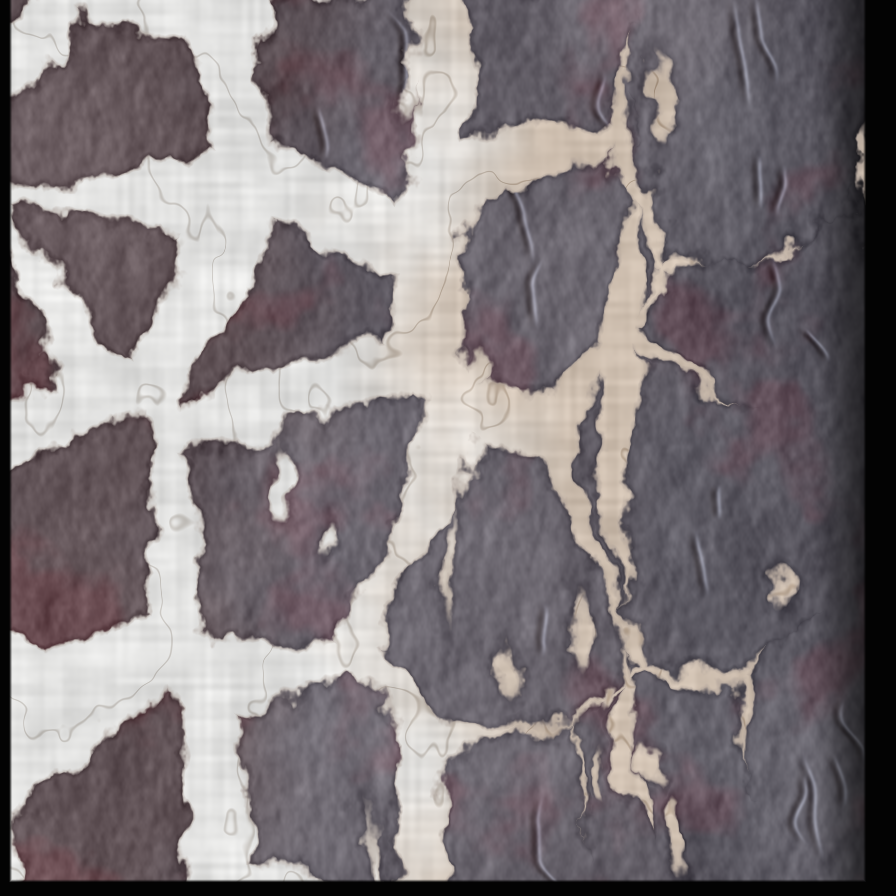
Reproduce this texture procedurally as a Shadertoy shader.

```glsl
float hash(vec2 p) {
    vec3 q = fract(p.xyx * 0.1031);
    q += dot(q, q.yzx + 33.33);
    return fract((q.x + q.y) * q.z);
}

vec2 hash2(vec2 p) {
    return vec2(hash(p), hash(p + 57.0));
}

float noise(vec2 p) {
    vec2 i = floor(p), f = fract(p);
    f = f * f * (3.0 - 2.0 * f);
    float low = mix(hash(i), hash(i + vec2(1, 0)), f.x);
    float high = mix(hash(i + vec2(0, 1)), hash(i + vec2(1, 1)), f.x);
    return mix(low, high, f.y);
}

float fbm(vec2 p) {
    float sum = 0.0, amp = 0.533;
    for (int i = 0; i < 4; i++) {
        sum += amp * noise(p);
        p = p * 2.03 + 17.0;
        amp *= 0.5;
    }
    return sum;
}

vec2 noise2(vec2 p) {
    return vec2(fbm(p), fbm(p + 31.0)) - 0.5;
}

// Distance to the nearest border of a jittered cell network
float cellEdge(vec2 q) {
    vec2 id = floor(q), f = fract(q), nearest = vec2(0.0);
    float best = 9.0, edge = 9.0;
    for (int y = -2; y <= 2; y++)
    for (int x = -2; x <= 2; x++) {
        vec2 g = vec2(x, y);
        vec2 r = g + 0.5 + 0.72 * (hash2(id + g + 20.0) - 0.5) - f;
        if (dot(r, r) < best) { best = dot(r, r); nearest = r; }
    }
    for (int y = -2; y <= 2; y++)
    for (int x = -2; x <= 2; x++) {
        vec2 g = vec2(x, y);
        vec2 r = g + 0.5 + 0.72 * (hash2(id + g + 20.0) - 0.5) - f;
        vec2 gap = r - nearest;
        if (dot(gap, gap) > 0.0001)
            edge = min(edge, dot(0.5 * (nearest + r), normalize(gap)));
    }
    return edge;
}

// Tapered upright chips, denser towards the right
float chips(vec2 p) {
    float d = 1.0;
    for (int i = 0; i < 18; i++) {
        vec2 at = hash2(vec2(i, 4)), size = hash2(vec2(i, 9));
        vec2 r = p - vec2(1.0 - 0.9 * at.x * at.x, at.y);
        vec2 extent = mix(vec2(0.006, 0.014), vec2(0.015, 0.06), size);
        d = min(d, (length(r / extent) - 1.0) * extent.x);
    }
    return d;
}

// Negative where the paint has peeled off
float peel(vec2 p) {
    vec2 w = p + 0.09 * noise2(p * 7.0) + 0.032 * noise2(p * vec2(42.0, 34.0));
    float halfWidth = mix(0.037, -0.009, smoothstep(0.25, 0.8, p.x));
    halfWidth += 0.08 * (fbm(p * 4.0 + 9.0) - 0.5);
    float network = cellEdge(w * vec2(4.3, 3.8)) / 4.05 - halfWidth;
    float seamX = 0.71 + 0.03 * (noise(vec2(w.y * 5.0, 3.0)) - 0.5);
    float seam = abs(w.x - seamX) - 0.05 * (noise(vec2(w.y * 6.0, 8.0)) - 0.5);
    return min(min(network, seam), chips(w));
}

// Curled paint ridges: a lit crest beside a shadow
float ridges(vec2 p) {
    float light = 0.0;
    for (int i = 0; i < 20; i++) {
        vec2 r = p - mix(vec2(0.25, 0.0), vec2(0.95, 1.0), hash2(vec2(i, 15)));
        float reach = mix(0.02, 0.07, hash(vec2(i, 23)));
        r.x += 0.025 * (noise(vec2(p.y * 25.0, i)) - 0.5) + 0.12 * r.y;
        float crest = exp(-pow(abs(r.x) / 0.0025, 2.0));
        float shade = exp(-pow(abs(r.x + 0.006) / 0.004, 2.0));
        light += (0.2 * crest - 0.13 * shade) * smoothstep(reach, reach * 0.4, abs(r.y));
    }
    return light;
}

vec3 paintColor(vec2 p, float edge) {
    float zone = p.x + 0.3 * (fbm(p * 5.0) - 0.5);
    vec3 color = mix(vec3(0.39, 0.335, 0.35), vec3(0.405, 0.387, 0.42), smoothstep(0.18, 0.42, zone));
    color = mix(color, vec3(0.37, 0.36, 0.395), smoothstep(0.68, 0.85, zone));
    color += vec3(0.03, -0.03, -0.025) * smoothstep(0.58, 0.75, fbm(p * 9.0 + 40.0));
    vec2 grainScale = vec2(48.0, 28.0);
    float bump = fbm(p * grainScale) - fbm((p + vec2(0.006, -0.004)) * grainScale);
    float grain = noise(p * vec2(190.0, 110.0)) - 0.5;
    color += 0.22 * bump + 0.05 * grain + 0.18 * (fbm(p * vec2(9.0, 6.0) + 5.0) - 0.5);
    color += ridges(p) * vec3(0.92, 0.98, 1.08);
    color -= 0.09 * (1.0 - smoothstep(0.0, 0.009, edge));
    return color * (1.0 - 0.6 * smoothstep(0.9, 0.97, p.x));
}

vec3 plasterColor(vec2 p, float edge) {
    float zone = p.x + 0.3 * (fbm(p * 6.0 + 70.0) - 0.5);
    vec3 color = mix(vec3(0.88, 0.88, 0.875), vec3(0.81, 0.75, 0.69), smoothstep(0.33, 0.62, zone));
    float weave = noise(p * vec2(150.0, 9.0)) + noise(p * vec2(12.0, 150.0)) - 1.0;
    float crack = 1.0 - smoothstep(0.0, 0.012, abs(fbm(p * vec2(9.0, 7.0) + 3.0) - 0.5));
    color += 0.06 * weave + 0.12 * (fbm(p * 22.0) - 0.5);
    color -= 0.13 * crack * vec3(0.9, 1.0, 1.1);
    return mix(color, vec3(0.66, 0.61, 0.58), 0.6 * smoothstep(-0.006, 0.0, edge));
}

void mainImage(out vec4 fragColor, in vec2 fragCoord) {
    vec2 p = fragCoord / iResolution.xy;
    float edge = peel(p);
    float soft = max(0.0022, 1.0 / iResolution.y);
    vec3 color = mix(plasterColor(p, edge), paintColor(p, edge), smoothstep(-soft, soft, edge));

    // Black margin on the left, right and bottom
    float inside = min(min(p.x - 0.012, 0.965 - p.x), p.y - 0.017);
    color = mix(vec3(0.01), color, smoothstep(-soft, soft, inside));
    fragColor = vec4(clamp(color, 0.0, 1.0), 1.0);
}
```
